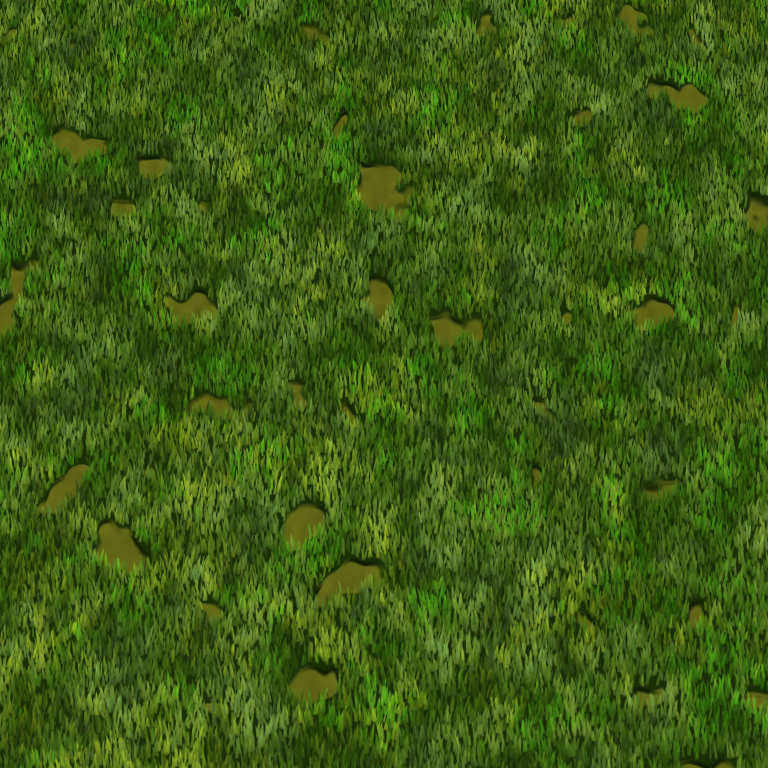
Reproduce this texture procedurally as a three.js fragment shader.

```glsl
// A rough meadow seen at a slant: short tufted grass with a few bare patches.
// Layers of jittered cells each paint one tapered blade per cell, far to near.
// Blades take their colour from noise at the root; none grow on bare ground.

#define LAYERS 12
#define BLADE_CELL vec2(0.013, 0.029)
#define BLADE_HALF_WIDTH 0.0023
#define EDGE_SOFTNESS 0.0012
#define BLADE_OPACITY 0.75
#define LEAN 0.28
#define FORESHORTEN 0.5
#define PATCH_FREQ 6.5
#define PATCH_CHANCE 0.5
#define TUFT_FREQ 23.0
#define TUFT_CONTRAST 1.45
#define BRIGHTNESS 1.12

varying vec2 vUv;

const vec3 SHADOW = vec3(0.10, 0.18, 0.02);
const vec3 DARK_GRASS = vec3(0.14, 0.25, 0.035);
const vec3 MID_GRASS = vec3(0.23, 0.37, 0.07);
const vec3 LIGHT_GRASS = vec3(0.42, 0.53, 0.18);
const vec3 VIVID_GRASS = vec3(0.19, 0.48, 0.04);
const vec3 GREY_GRASS = vec3(0.31, 0.43, 0.21);
const vec3 YELLOW_GRASS = vec3(0.46, 0.51, 0.10);
const vec3 SOIL = vec3(0.38, 0.40, 0.09);

vec2 hash2(vec2 p) {
  vec3 q = fract(p.xyx * vec3(0.1031, 0.1030, 0.0973));
  q += dot(q, q.yzx + 33.33);
  return fract((q.xx + q.yz) * q.zy);
}

float noise(vec2 p) {
  vec2 i = floor(p), f = fract(p);
  f = f * f * (3.0 - 2.0 * f);
  float low = mix(hash2(i).x, hash2(i + vec2(1.0, 0.0)).x, f.x);
  float high = mix(hash2(i + vec2(0.0, 1.0)).x, hash2(i + 1.0).x, f.x);
  return mix(low, high, f.y);
}

// Positive inside a bare patch: warped, staggered cells hold at most one each
float bareGround(vec2 p) {
  vec2 warp = vec2(noise(p * 5.0 + 31.0), noise(p * 5.0 + 67.0)) - 0.5;
  vec2 ragged = vec2(noise(p * 38.0 + 13.0), noise(p * 38.0 + 51.0)) - 0.5;
  vec2 q = p * PATCH_FREQ + 0.9 * warp + 0.26 * ragged;
  q.x += hash2(vec2(floor(q.y) + 23.0, 7.0)).x;
  vec2 id = floor(q) + 71.0;
  vec2 pick = hash2(id + 19.0);
  float radius = mix(0.09, 0.27, pick.y * pick.y * pick.y);
  vec2 d = fract(q) - mix(vec2(0.3), vec2(0.7), hash2(id));
  return pick.x < PATCH_CHANCE ? radius - length(d * vec2(0.95, 1.1)) : -1.0;
}

// Tuft colour at a root, varied by a random value per blade
vec3 grassColour(vec2 root, float variety) {
  vec2 t = root * TUFT_FREQ;
  float tone = 0.55 * noise(t + 9.0) + 0.45 * noise(t * 2.1);
  tone = 0.52 + TUFT_CONTRAST * (tone - 0.5) + 0.65 * (variety - 0.5);
  vec3 col = mix(DARK_GRASS, MID_GRASS, smoothstep(0.05, 0.5, tone));
  col = mix(col, LIGHT_GRASS, smoothstep(0.45, 1.1, tone));

  float hue = 0.6 * noise(t * 0.6 + 43.0) + 0.4 * noise(t * 1.7 + 29.0);
  float dry = 0.5 * noise(t * 0.5 + 87.0) + 0.5 * noise(t * 1.6 + 61.0);
  hue += 0.4 * (fract(variety * 7.0) - 0.5);
  dry += 0.4 * (fract(variety * 13.0) - 0.5);
  float light = 0.6 + 0.75 * tone;
  col = mix(col, VIVID_GRASS * light, 0.65 * smoothstep(0.58, 0.85, hue));
  col = mix(col, GREY_GRASS * light, 0.65 * (1.0 - smoothstep(0.2, 0.45, hue)));
  return mix(col, YELLOW_GRASS * light, 0.6 * smoothstep(0.56, 0.85, dry));
}

void main() {
  // Slanted ground: features shrink towards the top
  vec2 p = vec2((vUv.x - 0.5) * (1.0 + FORESHORTEN * vUv.y),
                vUv.y + 0.5 * FORESHORTEN * vUv.y * vUv.y);

  // Soil, with a broken shadow under the upper rim of each patch
  float bare = smoothstep(-0.03, 0.03, bareGround(p));
  float overhang = 1.0 - smoothstep(-0.02, 0.04, bareGround(p + vec2(0.0, 0.005)));
  overhang *= smoothstep(0.3, 0.7, noise(p * 26.0 + 5.0));
  vec3 soil = SOIL * (0.92 + 0.16 * noise(p * 60.0));
  vec3 colour = mix(SHADOW, mix(soil, SHADOW * 0.6, overhang), bare);

  // Blades, with nearer rows painted over farther ones
  for (int layer = 0; layer < LAYERS; layer++) {
    float n = float(layer);
    vec2 shift = fract(n * vec2(0.618, 0.377));
    vec2 cell = floor(p / BLADE_CELL + shift);
    for (int row = 0; row < 2; row++) {
      for (int side = -1; side <= 1; side++) {
        vec2 id = cell + vec2(float(side), -float(row));
        vec2 seed = id + vec2(137.0, 59.0) * (n + 1.0);
        vec2 jitter = hash2(seed), shape = hash2(seed + 311.0);
        vec2 root = (id + jitter - shift) * BLADE_CELL;
        float t = (p.y - root.y) / (BLADE_CELL.y * mix(0.5, 1.0, shape.x));
        if (t < 0.0 || t > 1.0) continue;

        // Upright on the canvas, then bent by its own lean
        float upright = root.x * FORESHORTEN / (1.0 + 2.0 * FORESHORTEN * root.y);
        float bend = LEAN * (2.0 * shape.y - 1.0) * (0.4 + 0.6 * t);
        float offset = abs(p.x - root.x - (upright + bend) * (p.y - root.y));
        float width = BLADE_HALF_WIDTH * mix(0.7, 1.3, jitter.y) * (1.0 - 0.7 * t);
        float cover = 1.0 - smoothstep(width - EDGE_SOFTNESS, width + EDGE_SOFTNESS, offset);
        cover *= smoothstep(0.0, 0.2, t) * (1.0 - smoothstep(0.65, 1.0, t));
        if (cover < 0.01 || bareGround(root) > 0.0) continue;

        vec3 blade = grassColour(root, fract(jitter.x + shape.y)) * mix(0.8, 1.2, t);
        colour = mix(colour, blade * BRIGHTNESS, cover * BLADE_OPACITY);
      }
    }
  }
  gl_FragColor = vec4(colour, 1.0);
}
```
